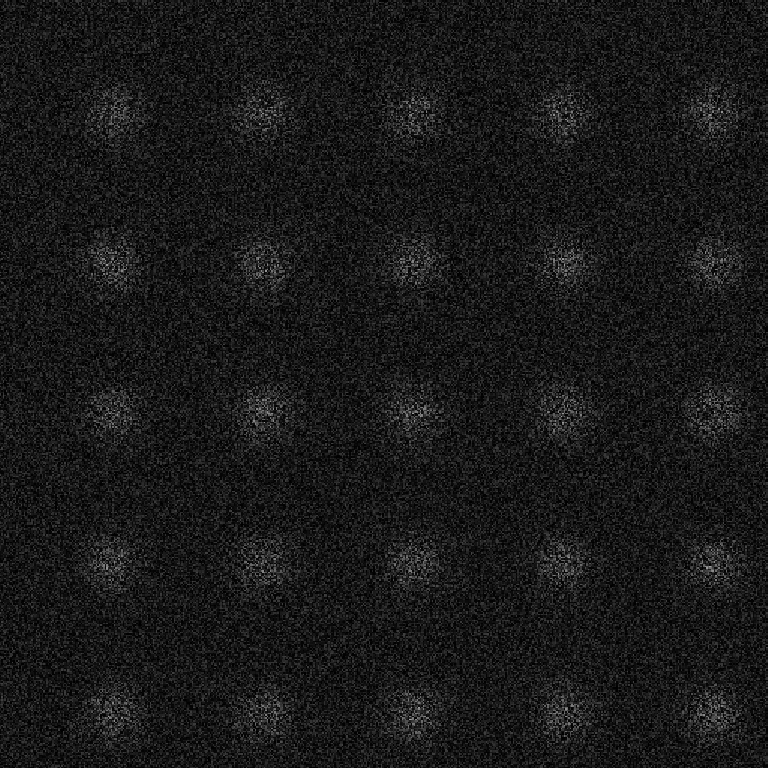
A Shadertoy shader for this pattern:

```glsl
// Uniform random value for a lattice point
float hash(vec2 p) {
    uvec2 q = uvec2(ivec2(p) + 64) * uvec2(1597u, 3812u);
    uint n = (q.x ^ (q.y + 7919u)) * 2654u;
    n = (n ^ (n >> 15)) * 73244475u;
    n = (n ^ (n >> 16)) * 73244475u;
    n ^= n >> 16;
    return float(n & 65535u) / 65535.0;
}

// Soft round glow, repeated on a square lattice
float glowLattice(vec2 uv) {
    vec2 lattice = (uv - vec2(0.1475, 0.0703)) / 0.1955;
    vec2 cell = floor(lattice + 0.5);
    vec2 offset = (lattice - cell) * 0.1955;
    float strength = 1.45 + 0.2 * (hash(cell) - 0.5);
    return strength * exp(-dot(offset, offset) / (2.0 * 0.023 * 0.023));
}

// Fine grain with many dark and few bright specks
float grain(vec2 uv) {
    return 1.0 - sqrt(hash(floor(uv * 512.0) + 101.0));
}

void mainImage(out vec4 fragColor, in vec2 fragCoord) {
    vec2 uv = fragCoord / iResolution.xy;
    float brightness = 0.265 * grain(uv) * (1.0 + glowLattice(uv));
    fragColor = vec4(vec3(brightness), 1.0);
}
```
